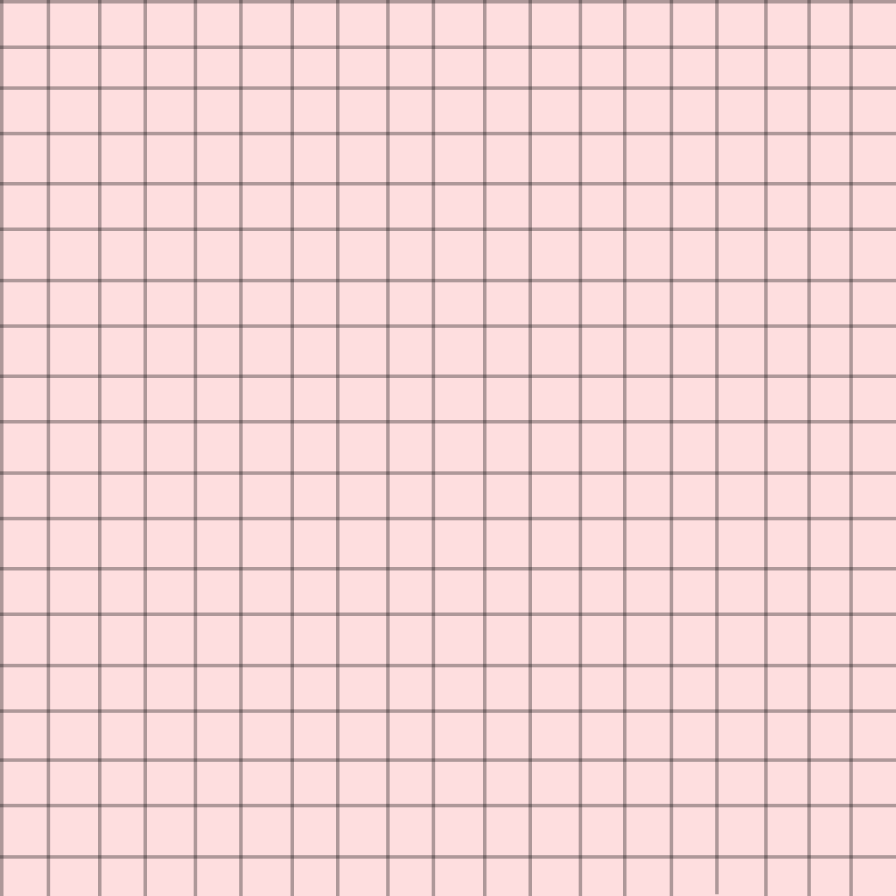
Reproduce this pattern procedurally as a three.js fragment shader.

```glsl
// Pale pink sheet ruled with thin translucent dark lines, 19 across and 19 down.
// Gaps alternate between narrow and wide; a few rulings slip off the rhythm.
// Each line is a box-filtered stripe that darkens the paper, twice at crossings.
#define PAPER vec3(0.997, 0.871, 0.876)
#define INK_OPACITY 0.315
#define GRID_UNITS 768.0
#define LINE_WIDTH 3.0
#define PAIR_PITCH 82.5
#define LINE_COUNT 19

varying vec2 vUv;

// Regular position of line k: two interleaved combs, snapped to whole units
float combLine(float k, float evenStart, float oddStart) {
  float start = mod(k, 2.0) < 0.5 ? evenStart : oddStart;
  return floor(start + PAIR_PITCH * floor(k / 2.0)) + 0.5;
}

// Vertical lines, measured from the left; the last columns tighten
float columnLine(float k) {
  float slip = step(k, -0.5) + step(11.5, k) + 4.0 * step(12.5, k)
             + step(14.5, k) + 2.0 * step(15.5, k) + 8.0 * step(16.5, k);
  return combLine(k, 41.5, 85.0) - slip;
}

// Horizontal lines, measured from the top; the first two sit lower
float rowLine(float k) {
  float slip = 9.0 * step(k, -0.5) - step(13.5, k);
  return combLine(k, 75.0, 114.0) + slip;
}

// Share of a pixel covered by a line at distance d
float coverage(float d, float pixel) {
  return clamp(0.5 + (0.5 * LINE_WIDTH - abs(d)) / pixel, 0.0, 1.0);
}

void main() {
  vec2 p = vec2(vUv.x, 1.0 - vUv.y) * GRID_UNITS;
  vec2 pixel = max(fwidth(vUv) * GRID_UNITS, vec2(0.001));

  // Gather both sets of lines
  float columns = 0.0;
  float rows = 0.0;
  for (int i = 0; i < LINE_COUNT; i++) {
    float k = float(i);
    float column = coverage(p.x - columnLine(k - 1.0), pixel.x);
    // One column stops just short of the lower edge
    if (i == 15) column *= clamp(0.5 + (GRID_UNITS - 1.5 - p.y) / pixel.y, 0.0, 1.0);
    columns = max(columns, column);
    rows = max(rows, coverage(p.y - rowLine(k - 2.0), pixel.y));
  }

  // Overlay the translucent ink
  vec3 color = PAPER * (1.0 - INK_OPACITY * columns) * (1.0 - INK_OPACITY * rows);
  gl_FragColor = vec4(color, 1.0);
}
```
